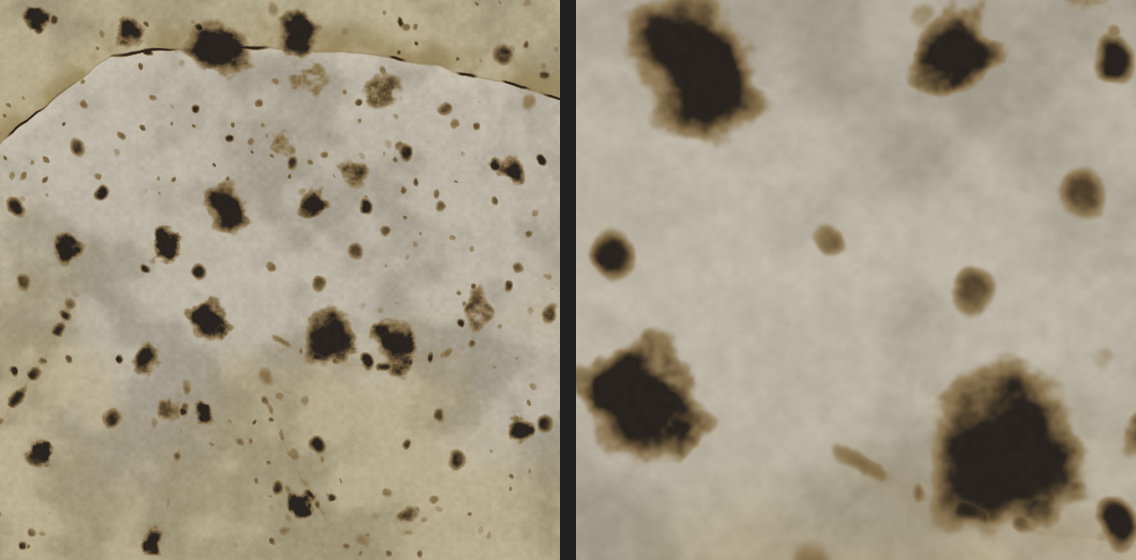
Left, the full canvas; right, a detail of the centre.
Write a WebGL 2 fragment shader that draws this texture.

```glsl
#version 300 es
precision highp float;
// Griddled flatbread: pale floury dough with charred blisters, scorched creases and a folded rim.
uniform vec2 u_resolution;
out vec4 fragColor;

float hash(vec2 p) {
  return fract(sin(dot(p, vec2(127.1, 311.7))) * 43758.5453);
}

float noise(vec2 p) {
  vec2 i = floor(p), f = fract(p);
  f = f * f * (3.0 - 2.0 * f);
  return mix(mix(hash(i), hash(i + vec2(1, 0)), f.x),
             mix(hash(i + vec2(0, 1)), hash(i + vec2(1, 1)), f.x), f.y);
}

float fbm(vec2 p) {
  float sum = 0.0, amp = 0.5;
  for (int i = 0; i < 4; i++) {
    sum += amp * noise(p);
    p = p * 2.03 + 17.3;
    amp *= 0.5;
  }
  return sum / 0.94;
}

// Scattered elliptical blisters: one per chosen cell, returns burn depth
float blisters(vec2 p, float cells, float chance, vec2 radii, vec2 depths, float seed) {
  float burn = 0.0;
  vec2 home = floor(p * cells);
  for (int y = -1; y <= 1; y++) {
    for (int x = -1; x <= 1; x++) {
      vec2 id = home + vec2(x, y);
      vec2 key = id + seed;
      if (hash(key) > chance) continue;
      vec2 jitter = vec2(hash(key + 3.7), hash(key + 8.1));
      vec2 q = p - (id + 0.15 + 0.7 * jitter) / cells;
      float angle = 1.1 + 1.6 * hash(key + 5.3);
      q = mat2(cos(angle), -sin(angle), sin(angle), cos(angle)) * q;
      q.y *= 1.0 + 0.5 * hash(key + 2.9);
      float size = hash(key + 6.4);
      float radius = mix(radii.x, radii.y, size * size);
      float depth = mix(depths.x, depths.y, hash(key + 9.6));
      burn = max(burn, depth * (1.0 - smoothstep(0.4, 1.5, length(q) / radius)));
    }
  }
  return burn;
}

// Bowed crease from a to b, beaded with scorch marks
float crease(vec2 p, vec2 a, vec2 b, float bow, float width, float strength) {
  vec2 ab = b - a;
  float len = length(ab);
  float t = dot(p - a, ab) / (len * len);
  float h = clamp(t, 0.0, 1.0);
  float across = dot(p - a, vec2(-ab.y, ab.x)) / len - bow * 4.0 * h * (1.0 - h);
  float d = length(vec2(across, (t - h) * len)) / width;
  float beads = smoothstep(0.35, 0.85, noise(vec2(t * len * 90.0, a.x * 90.0)));
  float fade = smoothstep(-0.05, 0.15, t) * smoothstep(1.05, 0.8, t);
  float line = (1.0 - smoothstep(0.1, 0.6 + 0.6 * beads, d)) * (0.16 + 0.8 * beads);
  float stain = 0.13 * (1.0 - smoothstep(0.0, 3.5, d));
  return strength * fade * max(line, stain);
}

void main() {
  vec2 p = gl_FragCoord.xy / u_resolution;
  float broad = fbm(p * 4.0 + 4.0);
  float mottle = fbm(p * 17.0 + 31.0);
  float grain = fbm(p * 110.0);

  // Signed height above the folded rim
  float rim = 0.915 - 0.29 * pow(abs(p.x - 0.43), 2.0) - 0.6 * max(0.2 - p.x, 0.0);
  float above = p.y - rim + 0.014 * (fbm(p * 18.0) - 0.5);
  float outside = smoothstep(-0.003, 0.003, above);

  // Dough: floury middle, yellower in patches below and behind the rim
  float yellow = 1.0 - smoothstep(0.05, 0.6, p.y + 1.1 * (broad - 0.5));
  yellow = max(yellow * 0.85, 0.8 * outside);
  vec3 color = mix(vec3(0.745, 0.715, 0.655), vec3(0.725, 0.68, 0.55), yellow);
  float shade = smoothstep(0.4, 0.66, 0.55 * fbm(p * 6.0 + 70.0) + 0.45 * mottle);
  color *= mix(vec3(1.0), vec3(0.84, 0.835, 0.82), shade);
  color += 0.07 * (mottle - 0.5) + 0.065 * (grain - 0.5);

  // Pale lip inside the rim and oily shadow behind it
  color += 0.04 * (1.0 - outside) * smoothstep(-0.05, 0.0, above);
  float oil = outside * (1.0 - smoothstep(0.0, 0.08, above));
  color = mix(color, vec3(0.57, 0.49, 0.31), 0.7 * oil * smoothstep(0.25, 0.65, mottle));

  // Ragged blister outlines
  vec2 wobble = vec2(fbm(p * 34.0), fbm(p * 34.0 + 51.0)) - 0.5;
  vec2 q = p + 0.038 * wobble;
  vec2 fine = p + 0.012 * wobble;
  float cluster = smoothstep(0.4, 0.65, noise(p * 4.0 + 12.0));

  // Charred blisters, mottled smudges, then flecks
  float char = blisters(q, 6.0, 0.66, vec2(0.021, 0.048), vec2(0.95, 1.25), 11.0);
  char *= 0.75 + 0.5 * fbm(p * 60.0 + 9.0);
  float smudge = blisters(q, 5.0, 0.25, vec2(0.022, 0.036), vec2(0.5, 0.75), 47.0);
  smudge *= smoothstep(0.2, 0.75, fbm(p * 48.0 + 23.0)) + 0.15;
  float flecks = blisters(fine, 13.0, 0.34, vec2(0.007, 0.017), vec2(0.25, 1.0), 83.0);
  flecks = max(flecks, cluster * blisters(fine, 30.0, 0.36, vec2(0.004, 0.009), vec2(0.15, 0.6), 29.0));
  flecks *= 0.65 + 0.6 * fbm(p * 90.0 + 5.0);
  float burn = max(max(char, smudge), flecks);

  // Toasted halo around the larger blisters
  float halo = blisters(p + 0.04 * wobble, 6.0, 0.66, vec2(0.03, 0.06), vec2(0.1, 0.22), 11.0);
  burn = max(burn, halo * (0.2 + 1.1 * mottle));

  // Scorched creases
  burn = max(burn, crease(fine, vec2(0.47, 0.41), vec2(0.83, 0.385), -0.05, 0.011, 0.85));
  burn = max(burn, crease(fine, vec2(0.135, 0.48), vec2(-0.05, 0.2), 0.02, 0.013, 0.85));
  burn = max(burn, crease(fine, vec2(0.335, 0.33), vec2(0.285, 0.06), 0.01, 0.008, 0.6));
  burn = max(burn, crease(fine, vec2(0.475, 0.29), vec2(0.60, 0.05), -0.01, 0.007, 0.75));

  // Broken char along the rim
  float gaps = smoothstep(0.45, 0.75, noise(vec2(p.x * 24.0, 6.0)));
  burn = max(burn, (0.15 + 0.75 * gaps) * (1.0 - smoothstep(0.0, 0.005, abs(above - 0.002))));

  // Toast ramp: tan, brown, char
  color = mix(color, vec3(0.55, 0.47, 0.33), smoothstep(0.03, 0.34, burn));
  color = mix(color, vec3(0.37, 0.30, 0.20), smoothstep(0.28, 0.62, burn));
  color = mix(color, vec3(0.16, 0.14, 0.12), smoothstep(0.52, 0.85, burn));
  fragColor = vec4(color + 0.015 * (noise(p * 240.0) - 0.5), 1.0);
}
```
